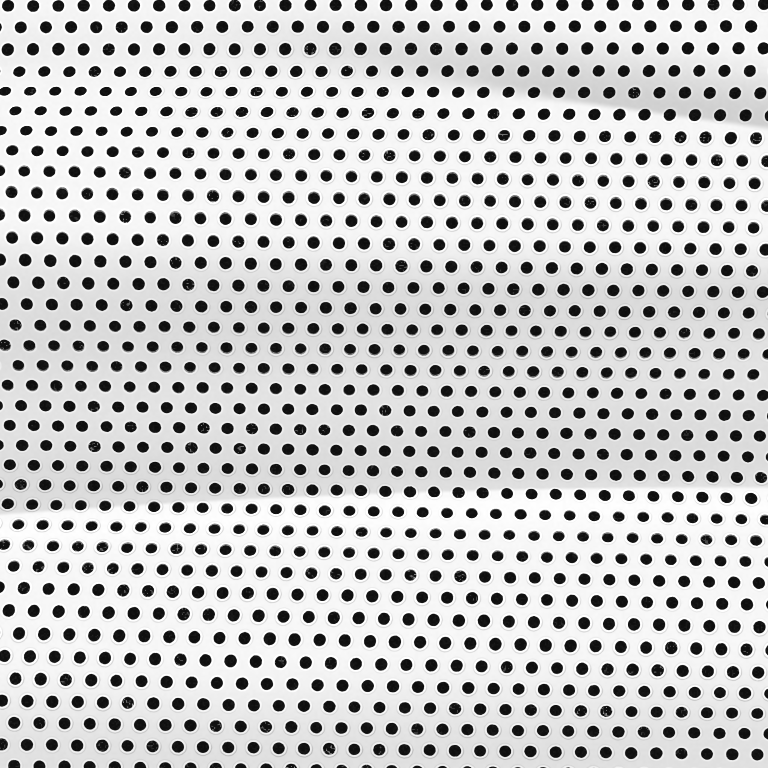
Give the GLSL for this texture, as a three.js fragment shader.

```glsl
// Draws a gently folded white sheet perforated with staggered rows of dark round holes.
varying vec2 vUv;

float hash(vec2 p) {
  return fract(sin(dot(p, vec2(127.1, 311.7))) * 43758.5453);
}

float noise(vec2 p) {
  vec2 i = floor(p), f = fract(p);
  f = f * f * (3.0 - 2.0 * f);
  return mix(mix(hash(i), hash(i + vec2(1.0, 0.0)), f.x),
             mix(hash(i + vec2(0.0, 1.0)), hash(i + 1.0), f.x), f.y);
}

float bump(float x, float center, float width) {
  float d = (x - center) / width;
  return exp(-d * d);
}

// Light falling over the folds of the sheet
float sheetLight(float x, float down) {
  float light = 0.968;
  float seam = down - (0.67 - 0.075 * x + 0.04 * x * x);
  float panel = smoothstep(0.28, 0.37, down - 0.02 * x) * (1.0 - smoothstep(-0.003, 0.003, seam));
  light -= panel * (0.095 + 0.015 * sin(down * 32.0 + x * 2.0));

  float crease = down - (0.126 + 0.137 * (x - 0.7));
  float softness = mix(0.05, 0.005, smoothstep(0.3, 0.8, x));
  float shadow = smoothstep(-0.11, -0.01, crease) * (1.0 - smoothstep(-softness, softness, crease));
  light -= 0.15 * shadow * smoothstep(0.15, 0.75, x);
  light -= 0.035 * bump(down, 0.06, 0.04) * (1.0 - x);
  light -= 0.09 * smoothstep(0.85, 1.0, down + 0.02 * x);
  light += 0.025 * bump(seam, 0.025, 0.03);
  return light + 0.014 * (noise(vec2(x, down) * 260.0) - 0.5);
}

void main() {
  float x = vUv.x;
  float down = 1.0 - vUv.y;

  // Rows bend differently along the left and right sides
  float bendLeft = 0.0035 * bump(down, 0.09, 0.03) - 0.0059 * bump(down, 0.228, 0.07)
                 + 0.0033 * bump(down, 0.41, 0.07) - 0.0137 * bump(down, 0.72, 0.15);
  float bendRight = 0.0137 * bump(down, 0.34, 0.23) + 0.0052 * bump(down, 0.88, 0.06);
  float rowPitch = mix(0.02749, 0.02796, x);
  float row = (down - mix(0.0078 + bendLeft, 0.0039 + bendRight, x)) / rowPitch;
  float rowId = floor(row + 0.5);

  // Columns drift sideways, and every other row is staggered
  float columnPitch = 0.0328 - 0.0013 * bump(down, 0.58, 0.16);
  float drift = 0.012 * (1.0 - smoothstep(0.05, 0.22, down)) - 0.013 * smoothstep(0.66, 0.95, down);
  float column = (x - 0.3594 - drift) / columnPitch + 0.5 * mod(rowId, 2.0);
  float columnId = floor(column + 0.5);
  vec2 cell = vec2(columnId, rowId);
  vec2 q = vec2((column - columnId) * columnPitch, (row - rowId) * rowPitch);
  q += 0.0005 * (vec2(hash(cell), hash(cell + 17.0)) - 0.5);

  // Holes flatten where the sheet tilts away
  float tilt = bump(down, 0.14, 0.05) * (1.0 - x) + 0.5 * bump(down, 0.69, 0.04);
  q.y *= 1.04 + 0.25 * tilt;
  q.y += 0.12 * tilt * q.x;
  float radius = 0.0078 + 0.0004 * (hash(cell + 5.0) - 0.5);
  float ragged = 0.0005 * (noise(vUv * 420.0) - 0.5);
  float edge = length(q) - radius + ragged;

  // Raised rim with a thin outer shadow
  float light = sheetLight(x, down);
  float rimFade = smoothstep(0.35, 0.75, noise(vec2(x * 3.0, down * 9.0) + 4.0));
  light += 0.06 * bump(edge, 0.0014, 0.0012);
  float shadowSide = 0.35 + 0.65 * smoothstep(-0.004, 0.007, q.y + 0.4 * q.x);
  light -= 0.13 * rimFade * shadowSide * bump(edge, 0.0034, 0.0009);

  // Dark backing with worn specks
  float worn = smoothstep(0.72, 1.0, hash(cell + 31.0)) * noise(vec2(x * 5.0, down * 11.0));
  float grain = noise(vUv * 480.0);
  float hole = 0.055 + 0.05 * grain * grain + 0.6 * worn * smoothstep(0.62, 0.95, grain);

  // Cut wall showing as a crescent
  float lift = 0.0017 * (bump(down, 0.25, 0.08) + bump(down, 0.7, 0.05) - bump(down, 0.47, 0.05));
  float wall = smoothstep(-0.0008, 0.0008, length(q - vec2(0.0, lift)) - radius + 0.0003);
  hole = mix(hole, 0.3 + 0.3 * grain, wall * smoothstep(0.0003, 0.0012, abs(lift)));

  float tone = mix(hole, light, smoothstep(-0.0009, 0.0009, edge));
  gl_FragColor = vec4(vec3(clamp(tone, 0.0, 1.0)), 1.0);
}
```
